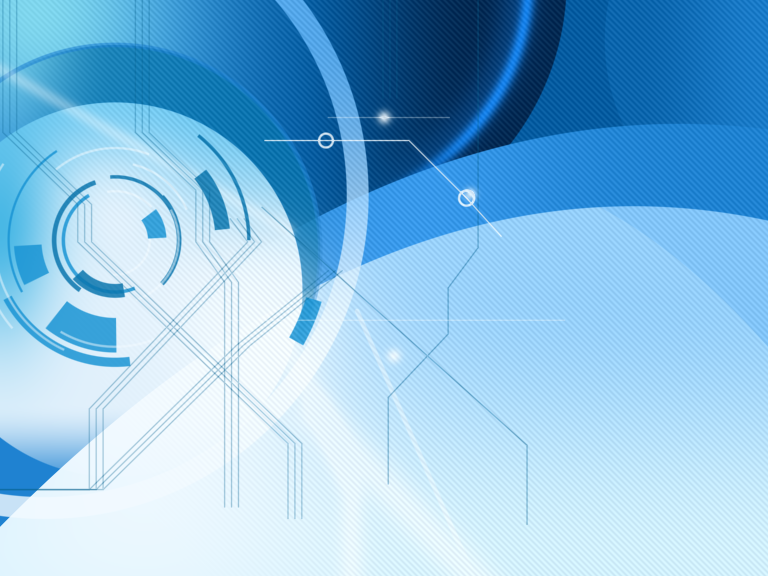
Reproduce this background procedurally as a WebGL 1 fragment shader.

```glsl
precision highp float;
uniform vec2 u_resolution;

float soft; // edge softness in canvas heights

float fill(float d) { return 1.0 - smoothstep(-soft, soft, d); }
float stroke(float d, float halfWidth) { return fill(abs(d) - halfWidth); }
float glow(float d, float size) { return exp(-d * d / (size * size)); }
float spot(vec2 d, float size) { return glow(length(d), size); }

float hash(float n) {
  n = fract(n * 0.1031);
  n *= n + 33.33;
  return fract(n * (n + n));
}

float segment(vec2 p, vec4 s) {
  vec2 ab = s.zw - s.xy, ap = p - s.xy;
  return length(ap - ab * clamp(dot(ap, ab) / dot(ab, ab), 0.0, 1.0));
}

// Distance to a path through four points
float route(vec2 p, vec4 s, vec4 e) {
  return min(segment(p, vec4(s.zw, e.xy)), min(segment(p, s), segment(p, e)));
}

// Ring piece around the origin, centred on an angle
float arc(vec2 p, float radius, float halfWidth, float angle, float halfAngle) {
  float turn = abs(mod(atan(p.y, p.x) - angle + 3.1416, 6.2832) - 3.1416);
  return stroke(length(p) - radius, halfWidth) * fill((turn - halfAngle) * radius);
}

void main() {
  vec2 p = gl_FragCoord.xy / u_resolution.y;
  soft = 0.9 / u_resolution.y;
  vec3 navy = vec3(0.01, 0.16, 0.32), deep = vec3(0.02, 0.36, 0.63);
  vec3 azure = vec3(0.12, 0.51, 0.82), sky = vec3(0.58, 0.81, 0.98);
  vec3 pale = vec3(0.82, 0.94, 0.99), white = vec3(0.95, 0.98, 1.0);
  vec3 teal = vec3(0.04, 0.46, 0.68);

  // Upper backdrop, with the dark disc and its lit rim
  vec3 col = mix(azure, deep, smoothstep(0.2, 0.6, p.x));
  col = mix(col, vec3(0.5, 0.84, 0.93), spot(p - vec2(0.06, 0.98), 0.24));
  col = mix(col, azure, 0.75 * smoothstep(1.1, 1.33, p.x));
  col = mix(col, azure, 0.25 * fill(length(p - vec2(1.4, 0.93)) - 0.35));
  float disc = length(p - vec2(0.521, 1.035));
  col = mix(col, navy, fill(disc - 0.463) * smoothstep(0.5, 0.84, p.x));
  col += vec3(0.08, 0.35, 0.6) * smoothstep(0.6, 0.85, p.x)
       * (0.8 * glow(disc - 0.397, 0.012) + 0.25 * glow(disc - 0.38, 0.035));

  // Two waves, the lower one with a broad fold
  float wave = p.y - 0.785 + 0.41 * (p.x - 1.18) * (p.x - 1.18);
  vec3 band = mix(azure, vec3(0.22, 0.6, 0.92), glow(p.x - 0.72, 0.25));
  col = mix(col, band, fill(wave));
  wave = p.y - 0.642 + 0.46 * (p.x - 1.1) * (p.x - 1.1);
  vec3 light = mix(pale, sky, smoothstep(0.02, 0.5, p.y));
  light = mix(light, white, 0.9 * spot(p - vec2(0.25, 0.22), 0.38));
  float fold = p.y - 0.71 + 1.02 * (p.x - 0.78) * (p.x - 0.78);
  light = mix(vec3(0.51, 0.77, 0.97), light, fill(fold));
  col = mix(col, light, fill(wave));

  // Pale disc inside a dark crescent
  float outer = length(p - vec2(0.2, 0.566)) - 0.356;
  float inner = length(p - vec2(0.2, 0.497)) - 0.325;
  float crescent = fill(outer) * fill(-inner) * smoothstep(0.38, 0.5, p.y);
  col = mix(col, teal, 0.8 * crescent * smoothstep(-0.02, 0.2, p.x));
  vec3 lens = mix(white, vec3(0.45, 0.8, 0.95), smoothstep(0.5, 0.82, p.y));
  lens = mix(lens, white, spot(p - vec2(0.19, 0.61), 0.13));
  lens = mix(lens, vec3(0.2, 0.7, 0.89), 0.85 * spot(p * vec2(1.6, 0.8) - vec2(0.0, 0.48), 0.15));
  col = mix(col, lens, 0.92 * fill(inner) * smoothstep(0.12, 0.3, p.y));
  col = mix(col, azure, 0.6 * stroke(outer, 0.004) * smoothstep(0.4, 0.5, p.y));
  col = mix(col, white, 0.8 * spot(p - vec2(0.43, 0.42), 0.14));

  // Big translucent ring
  float ring = length(p - vec2(0.078, 0.661)) - 0.543;
  vec3 ringTint = mix(white, vec3(0.4, 0.72, 0.98), smoothstep(0.35, 0.95, p.y));
  col = mix(col, ringTint, 0.8 * stroke(ring, 0.019));

  // Soft light rays
  float ray = glow(route(p, vec4(0.5, 0.4, 0.57, 0.26), vec4(0.61, 0.14, 0.61, -0.1)), 0.022);
  ray += glow(segment(p, vec4(0.55, 0.28, 0.84, -0.02)), 0.035);
  ray += 0.7 * stroke(segment(p, vec4(0.62, 0.46, 0.83, -0.02)), 0.004);
  ray += 0.6 * glow(segment(p, vec4(0.0, 0.88, 0.5, 0.6)), 0.012);
  col = mix(col, white, 0.6 * min(ray, 1.0));

  // Dial segments
  vec2 q = p - vec2(0.2, 0.583);
  float dial = arc(q, 0.165, 0.03, -1.9, 0.34) + arc(q, 0.152, 0.024, 3.4, 0.2)
    + arc(q, 0.212, 0.008, -2.05, 0.6) + arc(q, 0.185, 0.002, 2.9, 0.75)
    + arc(q, 0.09, 0.003, 3.6, 1.5) + arc(q, 0.073, 0.016, 0.35, 0.3)
    + arc(q, 0.36, 0.014, -0.4, 0.11);
  col = mix(col, vec3(0.1, 0.58, 0.83), 0.85 * min(dial, 1.0));
  float dark = arc(q, 0.187, 0.013, 0.38, 0.28) + arc(q, 0.232, 0.003, 0.45, 0.45)
    + arc(q, 0.111, 0.004, 0.0, 0.75) + arc(q, 0.106, 0.004, 3.0, 1.1)
    + arc(q, 0.088, 0.012, -1.9, 0.5) + arc(q, 0.11, 0.003, 1.2, 0.45);
  col = mix(col, teal, 0.85 * min(dark, 1.0));
  for (float i = 0.0; i < 8.0; i++) {
    float h = hash(i + 7.0);
    col = mix(col, white, 0.5 * arc(q, 0.06 + 0.025 * i, 0.002, 6.28 * h, 0.4 + 0.5 * h));
  }

  // Bundles of parallel circuit traces
  float trace = 0.0;
  for (float i = 0.0; i < 3.0; i++) {
    vec2 t = p - vec2(0.012 * i, 0.0);
    float d = route(t, vec4(0.235, 1.0, 0.235, 0.77), vec4(0.34, 0.67, 0.34, 0.58));
    d = min(d, route(t, vec4(0.34, 0.58, 0.39, 0.51), vec4(0.39, 0.42, 0.39, 0.12)));
    d = min(d, route(t, vec4(0.005, 1.0, 0.005, 0.77), vec4(0.135, 0.645, 0.135, 0.58)));
    d = min(d, route(t, vec4(0.135, 0.58, 0.5, 0.23), vec4(0.5, 0.2, 0.5, 0.1)));
    d = min(d, route(t, vec4(-0.1, 0.15, 0.155, 0.15), vec4(0.41, 0.4, 0.57, 0.53)));
    d = min(d, route(t, vec4(0.155, 0.15, 0.155, 0.29), vec4(0.43, 0.58, 0.4, 0.62)));
    d = min(d, segment(t, vec4(0.665, 1.0, 0.665, 0.83)));
    trace += 0.55 * stroke(d, 0.001);
  }
  float single = route(p, vec4(0.83, 1.0, 0.83, 0.57), vec4(0.778, 0.5, 0.778, 0.42));
  single = min(single, route(p, vec4(0.778, 0.42, 0.674, 0.31), vec4(0.674, 0.2, 0.674, 0.16)));
  single = min(single, route(p, vec4(0.455, 0.64, 0.915, 0.227), vec4(0.915, 0.2, 0.915, 0.09)));
  trace += 0.7 * stroke(single, 0.001);
  col = mix(col, vec3(0.02, 0.38, 0.56), 0.65 * min(trace, 1.0));

  // Bright wires, nodes and sparks
  vec2 node = vec2(0.81, 0.656);
  float wire = stroke(route(p, vec4(0.46, 0.756, 0.71, 0.756), vec4(node, 0.87, 0.59)), 0.001)
    + 0.5 * stroke(segment(p, vec4(0.4, 0.444, 0.98, 0.444)), 0.001)
    + 0.4 * stroke(segment(p, vec4(0.57, 0.796, 0.78, 0.796)), 0.001)
    + stroke(length(p - vec2(0.566, 0.756)) - 0.012, 0.002)
    + stroke(length(p - node) - 0.013, 0.002) + spot(p - node - 0.007, 0.01)
    + spot(p - vec2(0.667, 0.796), 0.011) + spot(p - vec2(0.684, 0.382), 0.012);
  col = mix(col, white, 0.85 * min(wire, 1.0));

  // Fine diagonal hatching
  col += 0.035 * cos(603.0 * (p.x + p.y)) * smoothstep(0.3, 0.75, p.x + 0.5 * p.y);
  gl_FragColor = vec4(clamp(col, 0.0, 1.0), 1.0);
}
```
